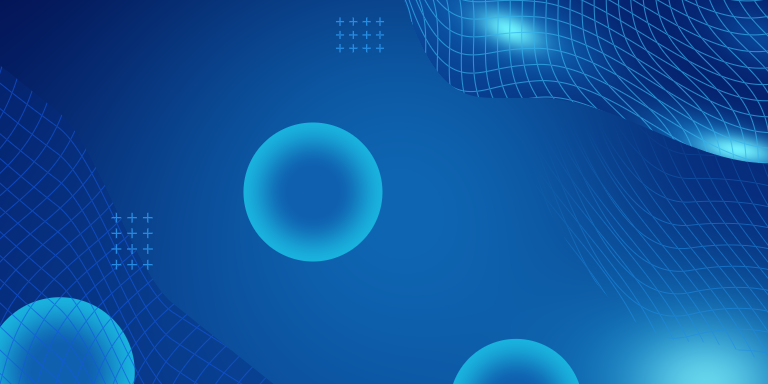
Reproduce this background procedurally as a WebGL 2 fragment shader.

```glsl
#version 300 es
precision highp float;
// Blue gradient backdrop with glowing discs, warped wire meshes and grids of plus signs.
uniform vec2 u_resolution;
out vec4 outColor;

// Coverage of a shape from its signed distance, softened over one pixel.
float cover(float dist) {
    return clamp(0.5 - dist * u_resolution.y, 0.0, 1.0);
}

// Thin lines wherever g crosses an integer, with a constant width on the canvas.
float contour(float g, float halfWidth) {
    float slope = max(length(vec2(dFdx(g), dFdy(g))) * u_resolution.y, 1e-4);
    return cover(abs(fract(g + 0.5) - 0.5) / slope - halfWidth);
}

float wireMesh(vec2 g, float halfWidth) {
    return max(contour(g.x, halfWidth), contour(g.y, halfWidth));
}

// Soft elliptical light with its long axis turned by an angle.
float glow(vec2 p, vec2 size, float angle) {
    float c = cos(angle), s = sin(angle);
    vec2 q = vec2(c * p.x + s * p.y, c * p.y - s * p.x) / size;
    return exp(-dot(q, q));
}

// Disc that brightens from a blue core to a cyan rim.
vec3 drawDisc(vec3 col, vec2 p, float radius) {
    float d = length(p);
    vec3 rim = mix(vec3(0.06, 0.38, 0.69), vec3(0.10, 0.70, 0.87), smoothstep(0.35, 1.03, d / radius));
    return mix(col, rim, cover(d - radius));
}

// Centred grid of plus signs, one per cell.
float plusGrid(vec2 p, vec2 count, float cell, float arm) {
    vec2 id = clamp(floor(p / cell + 0.5 * count), vec2(0.0), count - 1.0);
    vec2 q = abs(p - (id + 0.5 - 0.5 * count) * cell);
    return cover(max(max(q.x, q.y) - arm, min(q.x, q.y) - 0.0017));
}

// Heights of the flowing mesh borders.
float leftEdge(float x) {
    return 0.83 - 0.8 * x - 0.26 * smoothstep(0.15, 0.45, x);
}
float topEdge(float x) {
    float rise = max(1.3 - x, 0.0) / 0.25;
    return 0.745 - 0.17 * smoothstep(1.4, 2.0, x) + 0.26 * rise * rise * rise;
}
float lowerEdge(float x) {
    float a = max(1.8 - x, 0.0), b = max(x - 1.8, 0.0);
    return 0.11 + 2.49 * a * a - 1.5 * b * b;
}

void main() {
    vec2 p = gl_FragCoord.xy / u_resolution.y;
    p.x += 1.0 - 0.5 * u_resolution.x / u_resolution.y;

    // Backdrop: bright centre, navy corners, cyan light at the lower right
    vec3 outer = mix(vec3(0.03, 0.20, 0.52), vec3(0.012, 0.08, 0.34), p.y);
    vec3 col = mix(vec3(0.055, 0.40, 0.70), outer, smoothstep(0.0, 1.25, length(p - vec2(1.04, 0.45))));
    col = mix(col, vec3(0.025, 0.17, 0.49), 0.85 * glow(p - vec2(2.0, 0.49), vec2(0.38, 0.24), -0.5));
    col = mix(col, vec3(0.08, 0.55, 0.80), 0.85 * glow(p - vec2(1.82, 0.03), vec2(0.40, 0.25), 0.0));
    col = mix(col, vec3(0.45, 0.89, 0.95), 0.85 * glow(p - vec2(1.84, 0.0), vec2(0.18, 0.13), 0.0));

    // Left mesh and the disc beneath its wires
    float leftGap = p.y - leftEdge(p.x);
    float leftInside = cover(leftGap);
    col = mix(col, vec3(0.02, 0.17, 0.50), 0.4 * leftInside);
    col = drawDisc(col, p - vec2(0.156, 0.031), 0.195);
    vec2 leftGrid = vec2(leftGap * 15.0 + 0.7 * sin(5.0 * p.x + 2.0 * p.y),
                         (p.x - 0.65 * p.y) * 18.0 + 0.9 * sin(7.0 * p.y + 3.0 * p.x));
    col = mix(col, vec3(0.07, 0.34, 0.88), 0.65 * leftInside * wireMesh(leftGrid, 0.0013));

    // Free discs
    col = drawDisc(col, p - vec2(0.815, 0.5), 0.181);
    col = drawDisc(col, p - vec2(1.344, -0.056), 0.1735);

    // Faint lower right mesh
    float lowerGap = p.y - lowerEdge(p.x);
    float lowerFade = cover(-lowerGap) * smoothstep(0.72, 0.35, p.y) * smoothstep(1.33, 1.62, p.x);
    vec2 lowerGrid = vec2(lowerGap * 16.0 + 1.2 * sin(5.0 * p.x - 2.0 * p.y),
                          (p.x + 0.55 * p.y) * 27.0 + 1.1 * sin(8.0 * p.y + 2.0 * p.x));
    col = mix(col, vec3(0.11, 0.55, 0.90), 0.6 * lowerFade * wireMesh(lowerGrid, 0.0012));

    // Upper right sheet: navy folds, two highlights, bright wires
    float topGap = p.y - topEdge(p.x);
    float topInside = cover(-topGap);
    vec3 sheet = mix(vec3(0.035, 0.26, 0.58), vec3(0.02, 0.13, 0.43), smoothstep(1.1, 1.7, p.x));
    sheet = mix(sheet, vec3(0.06, 0.46, 0.78), 0.75 * glow(p - vec2(1.36, 0.91), vec2(0.24, 0.10), -0.4));
    sheet = mix(sheet, vec3(0.08, 0.52, 0.82), 0.85 * glow(p - vec2(1.89, 0.615), vec2(0.23, 0.07), -0.3));
    sheet = mix(sheet, vec3(0.05, 0.36, 0.70), 0.6 * glow(p - vec2(1.98, 0.90), vec2(0.13, 0.07), -0.4));
    sheet = mix(sheet, vec3(0.42, 0.94, 0.99), glow(p - vec2(1.328, 0.922), vec2(0.085, 0.04), -0.4));
    sheet = mix(sheet, vec3(0.45, 0.94, 0.99), glow(p - vec2(1.92, 0.61), vec2(0.095, 0.032), -0.15));
    col = mix(col, sheet, topInside);
    vec2 topGrid = vec2(topGap * 24.0 + 1.1 * sin(6.0 * p.x + 3.0 * p.y),
                        (p.x + 0.4 * p.y) * 27.0 + 1.3 * sin(9.0 * p.y - 4.0 * p.x));
    col = mix(col, vec3(0.20, 0.70, 0.93), 0.7 * topInside * wireMesh(topGrid, 0.0014));

    // Plus signs
    float plus = max(plusGrid(p - vec2(0.9375, 0.909), vec2(4.0, 3.0), 0.0347, 0.0105),
                     plusGrid(p - vec2(0.344, 0.372), vec2(3.0, 4.0), 0.0408, 0.0125));
    col = mix(col, vec3(0.16, 0.58, 0.93), 0.9 * plus);

    outColor = vec4(col, 1.0);
}
```
